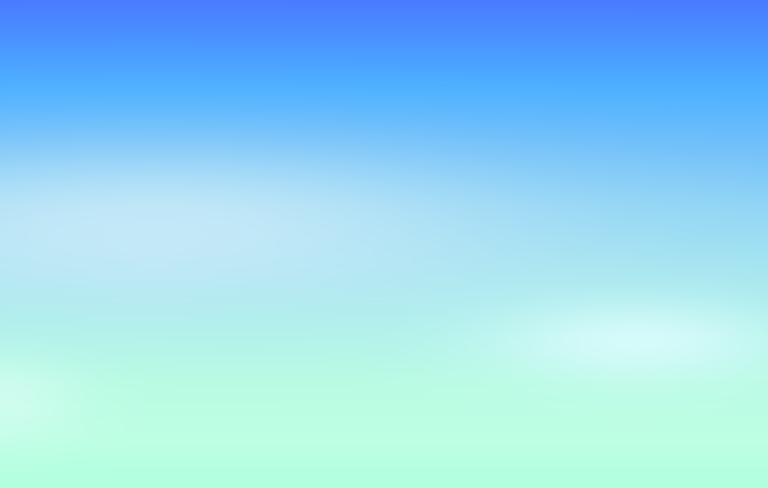
This background is drawn by a WebGL 2 fragment shader. Its source:

```glsl
#version 300 es
precision highp float;

uniform vec2 u_resolution;
out vec4 fragColor;

// Sky gradient: height from the bottom edge and colour at that height
const int STOP_COUNT = 10;
const float STOP_HEIGHT[STOP_COUNT] = float[](
  0.0, 0.10, 0.22, 0.34, 0.46, 0.58, 0.70, 0.82, 0.90, 1.0);
const vec3 STOP_COLOR[STOP_COUNT] = vec3[](
  vec3(0.69, 1.00, 0.87),
  vec3(0.74, 1.00, 0.89),
  vec3(0.72, 0.985, 0.89),
  vec3(0.68, 0.94, 0.92),
  vec3(0.64, 0.89, 0.94),
  vec3(0.56, 0.83, 0.96),
  vec3(0.44, 0.75, 0.98),
  vec3(0.30, 0.69, 1.00),
  vec3(0.29, 0.60, 1.00),
  vec3(0.29, 0.48, 1.00));

// Wide pale mist on the left
const vec2 MIST_CENTER = vec2(0.20, 0.53);
const vec2 MIST_RADIUS = vec2(0.46, 0.16);
const vec3 MIST_COLOR = vec3(0.79, 0.92, 0.97);
const float MIST_STRENGTH = 0.88;

// Bright cloud on the right
const vec2 CLOUD_CENTER = vec2(0.83, 0.30);
const vec2 CLOUD_RADIUS = vec2(0.19, 0.085);
const vec3 CLOUD_COLOR = vec3(0.85, 0.985, 0.985);
const float CLOUD_STRENGTH = 0.90;

// Small glow at the left edge
const vec2 GLOW_CENTER = vec2(0.0, 0.18);
const vec2 GLOW_RADIUS = vec2(0.10, 0.085);
const vec3 GLOW_COLOR = vec3(0.84, 0.99, 0.95);
const float GLOW_STRENGTH = 0.75;

vec3 skyGradient(float height) {
  vec3 color = STOP_COLOR[0];
  for (int i = 1; i < STOP_COUNT; i++) {
    float span = STOP_HEIGHT[i] - STOP_HEIGHT[i - 1];
    float blend = clamp((height - STOP_HEIGHT[i - 1]) / span, 0.0, 1.0);
    color = mix(color, STOP_COLOR[i], blend);
  }
  return color;
}

// Gaussian falloff with elliptical contours
float softEllipse(vec2 point, vec2 center, vec2 radius) {
  vec2 offset = (point - center) / radius;
  return exp(-dot(offset, offset));
}

void main() {
  vec2 uv = gl_FragCoord.xy / u_resolution;

  vec3 color = skyGradient(uv.y);
  color = mix(color, MIST_COLOR,
    MIST_STRENGTH * softEllipse(uv, MIST_CENTER, MIST_RADIUS));
  color = mix(color, CLOUD_COLOR,
    CLOUD_STRENGTH * softEllipse(uv, CLOUD_CENTER, CLOUD_RADIUS));
  color = mix(color, GLOW_COLOR,
    GLOW_STRENGTH * softEllipse(uv, GLOW_CENTER, GLOW_RADIUS));

  fragColor = vec4(color, 1.0);
}
```
